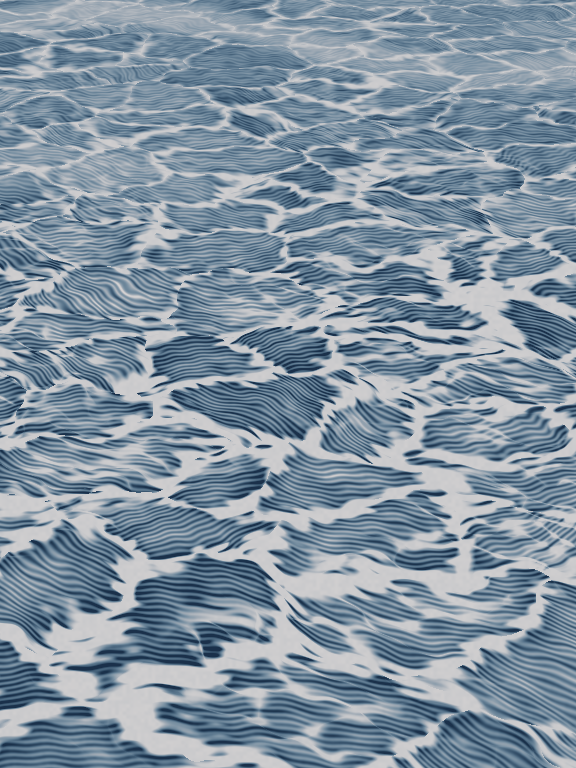
Write a WebGL 2 fragment shader that draws this texture.

```glsl
#version 300 es
precision highp float;
// Pen-and-ink sea: hatched wave facets between pale crests, receding out of focus.

uniform vec2 u_resolution;
out vec4 outColor;

const float HORIZON = 1.5;             // height of the vanishing line, canvas heights
const float STROKE_COUNT = 170.0;      // pen strokes per unit of log depth
const vec2 FACET_SCALE = vec2(3.6, 6.8);
const vec2 STREAK_SCALE = vec2(6.5, 21.0);
const float CREST_WIDTH = 0.13;
const float STREAK_WIDTH = 0.10;
const float RAGGEDNESS = 0.34;         // how far strokes break into the crests
const float FACET_TONE = 0.50;
const float LINE_CONTRAST = 0.24;
const float DASH_CONTRAST = 0.46;
const float SHADOW_TONE = 0.24;
const float FOCUS_HEIGHT = 0.42;
const float TAU = 6.2832;

// Ink ramp from bare paper to the deepest blue
const vec3 INK[6] = vec3[6](
    vec3(0.83, 0.82, 0.82), vec3(0.63, 0.67, 0.71), vec3(0.48, 0.57, 0.64),
    vec3(0.35, 0.46, 0.55), vec3(0.22, 0.33, 0.43), vec3(0.10, 0.19, 0.29));

float hash(vec2 p) {
    vec3 q = fract(p.xyx * vec3(0.1031, 0.1030, 0.0973));
    q += dot(q, q.yzx + 33.33);
    return fract((q.x + q.y) * q.z);
}

vec2 hash2(vec2 p) {
    return vec2(hash(p), hash(p + 57.3));
}

float valueNoise(vec2 p) {
    vec2 i = floor(p), f = fract(p);
    f = f * f * (3.0 - 2.0 * f);
    return mix(mix(hash(i), hash(i + vec2(1, 0)), f.x),
               mix(hash(i + vec2(0, 1)), hash(i + vec2(1, 1)), f.x), f.y);
}

// Cellular noise: returns the border distance F2 - F1, the cell and the offset in it
float cellular(vec2 p, out vec2 cell, out vec2 offset) {
    vec2 base = floor(p);
    float nearest = 9.0, second = 9.0;
    for (int j = -1; j <= 1; j++) {
        for (int i = -1; i <= 1; i++) {
            vec2 c = base + vec2(i, j);
            vec2 toPoint = p - c - hash2(c);
            float dist = length(toPoint);
            if (dist < nearest) {
                second = nearest;
                nearest = dist;
                cell = c;
                offset = toPoint;
            } else {
                second = min(second, dist);
            }
        }
    }
    return second - nearest;
}

// Layered sines, roughly -1 to 1
float swell(vec2 p) {
    return 0.5 * sin(p.x + 1.3 * sin(p.y * 0.7))
         + 0.3 * sin(p.y * 1.7 - p.x * 0.9 + 2.0)
         + 0.2 * sin(p.x * 2.9 + p.y * 2.3);
}

vec3 inkColor(float tone) {
    float t = clamp(tone, 0.0, 1.0) * 5.0;
    int i = min(int(t), 4);
    return mix(INK[i], INK[i + 1], t - float(i));
}

void main() {
    // Perspective ground plane, unscaled along the lower edge
    vec2 uv = gl_FragCoord.xy / u_resolution.y;
    float depth = HORIZON / (HORIZON - uv.y);
    vec2 ground = vec2((uv.x - 0.5 * u_resolution.x / u_resolution.y) * depth, HORIZON * depth);
    float far = smoothstep(0.55, 1.0, uv.y);
    float blur = max(far, 0.35 * smoothstep(0.2, 0.5, FOCUS_HEIGHT - uv.y));
    float pixel = depth * depth / u_resolution.y;

    // Wave facets and the thinner streaks across them
    vec2 warped = ground + vec2(0.05, 0.035) * vec2(swell(ground * 11.0), swell(ground.yx * 14.0 + 4.0));
    warped += 0.008 * swell(ground * 47.0);
    vec2 facet, local, streakCell, streakLocal;
    float crest = cellular(warped * FACET_SCALE, facet, local);
    vec2 sheared = warped + vec2(0.0, 0.32 * warped.x / depth);
    float streak = cellular(sheared * STREAK_SCALE, streakCell, streakLocal);

    // Pen strokes follow the tilt and bend of their facet
    vec2 seed = hash2(facet + 19.0);
    float reach = local.x / FACET_SCALE.x;
    float tilt = (0.75 * (seed.x - 0.5) + 0.08) * reach + 1.6 * (seed.y - 0.5) * reach * reach;
    float phase = STROKE_COUNT * (log(depth) + tilt / sqrt(depth));
    phase += 0.7 * swell(ground * vec2(38.0, 22.0)) + 40.0 * seed.x;
    float phasePerPixel = STROKE_COUNT * depth / (HORIZON * u_resolution.y);
    float clarity = (1.0 - smoothstep(0.35, 0.95, phasePerPixel)) * (1.0 - 0.75 * blur);
    float line = cos(TAU * phase) * clarity;
    float dash = valueNoise(vec2(ground.x * 26.0 + 31.0 * seed.y, phase)) - 0.5;
    dash *= mix(0.35, 1.0, clarity);

    // Bare paper along crests and streaks, with edges broken by the strokes
    float broad = swell(ground * vec2(4.5, 6.0) + 1.0);
    float rag = RAGGEDNESS * dash;
    float crestSoft = 0.05 + 1.2 * pixel * FACET_SCALE.y + 0.10 * blur;
    float crestEdge = crest - CREST_WIDTH * (1.0 + 0.6 * broad) + rag;
    float crestInk = smoothstep(-crestSoft, crestSoft, crestEdge);
    float streakSoft = 0.08 + 1.2 * pixel * STREAK_SCALE.y + 0.10 * blur;
    float streakInk = smoothstep(-streakSoft, streakSoft, streak - STREAK_WIDTH + 1.2 * rag);
    float streakAmount = smoothstep(-0.35, 0.35, swell(ground * vec2(7.0, 9.0) + 6.0)) * (1.0 - 0.6 * far);
    float cover = crestInk * mix(1.0, streakInk, streakAmount);
    float farFoam = smoothstep(0.55, 1.0, sin(ground.y * 5.0 + 1.5 * sin(ground.x * 2.3)));
    cover *= 1.0 - 0.55 * far * farFoam;

    // Ink tone: wash, strokes, and shade beside the crests
    float shade = 1.0 - smoothstep(0.0, 0.3, crestEdge);
    float tone = FACET_TONE + 0.2 * (seed.y - 0.5) + 0.07 * broad - 0.05 * far;
    tone += LINE_CONTRAST * line + DASH_CONTRAST * dash + SHADOW_TONE * shade;
    float grain = 0.03 * (valueNoise(uv * 210.0) - 0.5);
    outColor = vec4(inkColor(0.03 + cover * tone + grain), 1.0);
}
```
